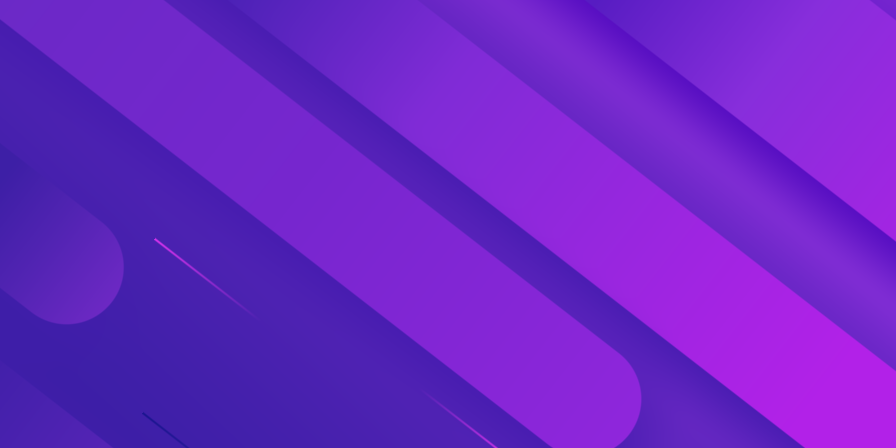
Write a Shadertoy shader that draws this background.

```glsl
// Diagonal rounded bars with soft shadows over a blue-violet gradient.
// Coordinates are rotated so that x runs along the bars and y across them;
// each bar is a half-infinite capsule with a three-stop colour ramp.

#define BAR_DIR normalize(vec2(0.790, -0.613))
#define SHADOW_WIDTH 0.13
#define UPPER_SHADOW 0.35
#define STREAK_RADIUS 0.0022
#define BACK_LOW vec3(0.240, 0.120, 0.655)
#define BACK_HIGH vec3(0.500, 0.175, 0.830)
#define SHADOW_BLUE vec3(0.260, 0.100, 0.680)
#define SHADOW_VIOLET vec3(0.320, 0.040, 0.750)
#define STREAK_PINK vec3(0.850, 0.200, 0.930)
#define STREAK_NAVY vec3(0.100, 0.080, 0.560)

// Blend three colours at positions stops.x, stops.y and stops.z.
vec3 ramp(float t, vec3 stops, vec3 a, vec3 b, vec3 c) {
    vec3 low = mix(a, b, clamp((t - stops.x) / (stops.y - stops.x), 0.0, 1.0));
    return mix(low, c, clamp((t - stops.y) / (stops.z - stops.y), 0.0, 1.0));
}

// Signed distance to a bar that ends in a round cap at x = end.
float barDistance(vec2 p, float centre, float radius, float end) {
    return length(vec2(max(p.x - end, 0.0), p.y - centre)) - radius;
}

// Lay a bar and its shadow, which is strongest below the bar.
void addBar(inout vec3 col, vec2 p, float centre, float radius, float end,
            vec3 fill, vec3 shadowColour, float strength) {
    float d = barDistance(p, centre, radius, end);
    float below = smoothstep(radius, -radius, p.y - centre);
    float shade = 1.0 - smoothstep(-0.03, SHADOW_WIDTH, d);
    col = mix(col, shadowColour, strength * shade * mix(UPPER_SHADOW, 1.0, below));
    float pixel = 1.0 / iResolution.y;
    col = mix(col, fill, smoothstep(pixel, -pixel, d) );
}

// Thin line at height y, opaque at x = bright and clear at x = faint.
void addStreak(inout vec3 col, vec2 p, float y, float bright, float faint, vec3 tint) {
    float t = (p.x - faint) / (bright - faint);
    float fade = clamp(t, 0.0, 1.0) * step(t, 1.0);
    float pixel = 1.0 / iResolution.y;
    float line = smoothstep(pixel, -pixel, abs(p.y - y) - STREAK_RADIUS);
    col = mix(col, tint, line * fade);
}

void mainImage(out vec4 fragColor, in vec2 fragCoord) {
    // Rotated frame with its origin at the upper left corner.
    vec2 q = fragCoord / iResolution.y - vec2(0.0, 1.0);
    vec2 along = BAR_DIR;
    vec2 p = vec2(dot(q, along), dot(q, vec2(-along.y, along.x)));

    // Background, brighter toward the upper right.
    float rise = clamp((p.y + 0.1 * p.x + 0.5) / 1.36, 0.0, 1.0);
    vec3 col = mix(BACK_LOW, BACK_HIGH, pow(rise, 1.25));

    // Bars at the lower left.
    vec3 fill = ramp(p.x, vec3(0.25, 0.42, 0.62),
        vec3(0.24, 0.12, 0.65), vec3(0.32, 0.14, 0.70), vec3(0.43, 0.16, 0.77));
    addBar(col, p, -0.380, 0.1276, 0.483, fill, SHADOW_BLUE, 0.25);
    fill = ramp(p.x, vec3(0.45, 0.60, 0.80),
        vec3(0.25, 0.12, 0.66), vec3(0.28, 0.13, 0.68), vec3(0.33, 0.14, 0.71));
    addBar(col, p, -0.763, 0.128, 3.0, fill, SHADOW_BLUE, 0.25);

    // Wide bar at the upper right.
    fill = ramp(p.x, vec3(1.05, 1.45, 1.95),
        vec3(0.34, 0.11, 0.76), vec3(0.53, 0.18, 0.86), vec3(0.65, 0.14, 0.89));
    addBar(col, p, 0.995, 0.195, 4.0, fill, SHADOW_VIOLET, 0.95);

    // Magenta bar across the middle.
    fill = ramp(p.x, vec3(0.38, 0.90, 2.00),
        vec3(0.29, 0.13, 0.71), vec3(0.50, 0.17, 0.84), vec3(0.70, 0.13, 0.91));
    addBar(col, p, 0.4414, 0.130, 4.0, fill, SHADOW_BLUE, 0.85);

    // Long bar with its visible round end.
    fill = ramp(p.x, vec3(0.0, 0.80, 1.70),
        vec3(0.42, 0.16, 0.78), vec3(0.465, 0.15, 0.81), vec3(0.56, 0.15, 0.86));
    addBar(col, p, 0.095, 0.129, 1.575, fill, SHADOW_BLUE, 0.75);

    // Streaks.
    addStreak(col, p, -0.2096, 0.599, 0.90, STREAK_PINK);
    addStreak(col, p, -0.1110, 1.540, 1.27, STREAK_PINK);
    addStreak(col, p, -0.5330, 0.816, 1.20, STREAK_NAVY);

    fragColor = vec4(col, 1.0);
}
```
